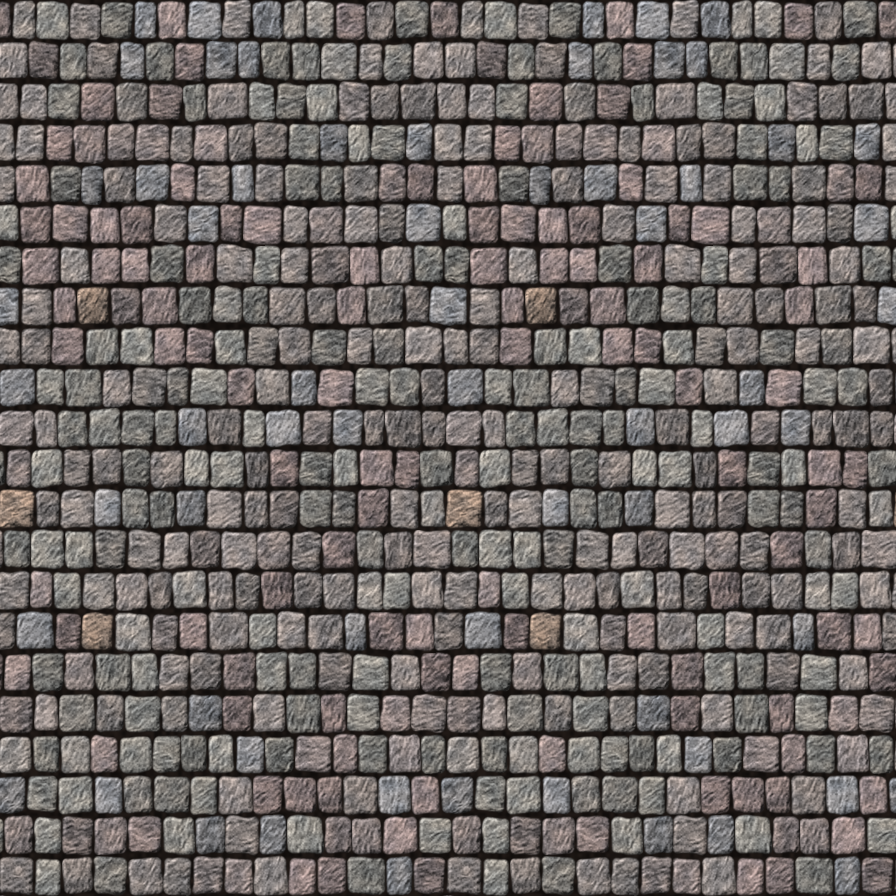
Reproduce this texture procedurally as a three.js fragment shader.

```glsl
#define ROWS 22.0
#define STONES 14.0
#define TILES 2.0
#define WIDTH_JITTER 0.30
#define JOINT 0.019
#define CORNER 0.13
#define EDGE_WOBBLE 0.06
#define SOFTNESS 0.026
#define GRAIN 0.29
#define RELIEF 0.23
#define RIM_LIGHT 0.17
#define STONE_TONE 0.498

varying vec2 vUv;

float hash(vec2 p) {
  vec3 q = fract(vec3(p.xyx) * 0.1031);
  q += dot(q, q.yzx + 33.33);
  return fract((q.x + q.y) * q.z);
}

// Value noise that wraps after the given number of lattice cells
float noise(vec2 p, float period) {
  vec2 cell = floor(p);
  vec2 f = fract(p);
  f = f * f * (3.0 - 2.0 * f);
  vec2 a = mod(cell, period);
  vec2 b = mod(cell + 1.0, period);
  return mix(mix(hash(a), hash(vec2(b.x, a.y)), f.x),
             mix(hash(vec2(a.x, b.y)), hash(b), f.x), f.y);
}

mat2 rotation(float angle) {
  float c = cos(angle);
  float s = sin(angle);
  return mat2(c, s, -s, c);
}

// Position of the joint to the left of a stone
float jointX(float index, float row, float count) {
  return index + WIDTH_JITTER * (hash(vec2(mod(index, count), row + 40.0)) - 0.5);
}

float roundedBox(vec2 p, vec2 halfSize, float radius) {
  vec2 d = abs(p) - halfSize + radius;
  return length(max(d, 0.0)) + min(max(d.x, d.y), 0.0) - radius;
}

// Grey, rose, blue-grey and a few tan stones
vec3 stoneTint(float pick) {
  vec3 tint = mix(vec3(1.0, 0.985, 0.95), vec3(1.02, 0.965, 0.945), smoothstep(0.2, 0.45, pick));
  tint = mix(tint, vec3(1.03, 0.92, 0.91), smoothstep(0.55, 0.78, pick));
  tint = mix(tint, vec3(0.98, 0.98, 1.0), step(0.86, pick));
  return mix(tint, vec3(1.12, 0.98, 0.88), step(0.985, pick));
}

void main() {
  // Slightly wavy courses, each with its own shift and stone count
  vec2 p = vUv * vec2(STONES * TILES, ROWS);
  float y = p.y + 0.07 * (noise(p * vec2(1.0, 0.5), STONES) - 0.5);
  float row = mod(floor(y), ROWS);
  float count = STONES + step(0.6, hash(vec2(row, 19.0)));
  float x = vUv.x * TILES * count + STONES * hash(vec2(row, 7.0));

  // Stone that holds this point
  float index = floor(x);
  if (x < jointX(index, row, count)) index -= 1.0;
  else if (x >= jointX(index + 1.0, row, count)) index += 1.0;
  float left = jointX(index, row, count);
  float right = jointX(index + 1.0, row, count);
  vec2 id = vec2(mod(index, count), row);
  float r1 = hash(id + 101.0);
  float r2 = hash(id + 211.0);
  float r3 = hash(id + 307.0);
  float r4 = hash(id + 401.0);

  // Local position, one unit per course height
  float aspect = ROWS / (count * TILES);
  vec2 q = vec2((x - 0.5 * (left + right)) * aspect, fract(y) - 0.5);
  q.y -= 0.035 * (r1 - 0.5);
  vec2 halfSize = vec2(0.5 * (right - left) * aspect - JOINT, 0.485 - JOINT - 0.025 * r2);

  // Worn, slightly skewed outline
  vec2 shape = rotation(0.10 * (r3 - 0.5)) * q;
  shape.x *= 1.0 + 0.18 * (r4 - 0.5) * shape.y;
  float dist = roundedBox(shape, halfSize, CORNER);
  dist += EDGE_WOBBLE * (noise(p * 3.0, STONES * 3.0) - 0.5);
  float cover = 1.0 - smoothstep(-SOFTNESS, SOFTNESS, dist);

  // Slanted grain with a chiselled relief
  vec2 seed = 31.0 * vec2(r1, r2) + 5.0;
  vec2 g = rotation(-0.85 + 1.1 * (r3 - 0.5)) * q;
  vec2 strokes = g * vec2(7.5, 16.0) + seed;
  strokes += 0.9 * noise(q * 6.0 + seed, 256.0);
  vec2 grit = q * 25.0 + seed.yx;
  float grain = 0.4 * noise(strokes, 256.0) + 0.6 * noise(grit, 256.0) - 0.5;
  float relief = noise(strokes, 256.0) - noise(strokes + vec2(0.3, 0.6), 256.0);
  float blotch = noise(q * 3.5 + seed, 256.0) - 0.5;

  // Thin lit upper left edge and shaded lower right edge
  vec2 side = shape / halfSize;
  float facing = clamp(0.75 * (side.y - side.x), -1.0, 1.0);
  float rim = smoothstep(-0.12, -0.06, dist);
  float tone = STONE_TONE + 0.15 * (r4 - 0.5) + GRAIN * grain + RELIEF * relief;
  tone += 0.15 * blotch + RIM_LIGHT * rim * facing;
  tone *= 1.0 - 0.45 * smoothstep(-0.06, 0.01, dist);

  vec3 tint = stoneTint(hash(id + 503.0)) * (1.0 + 0.05 * blotch * vec3(1.0, 0.0, -1.0));
  vec3 stone = clamp(tone, 0.12, 0.85) * tint;
  vec3 mortar = vec3(0.095, 0.075, 0.065) * (0.6 + 0.8 * noise(p * 8.0, STONES * 8.0));
  gl_FragColor = vec4(mix(mortar, stone, cover), 1.0);
}
```
